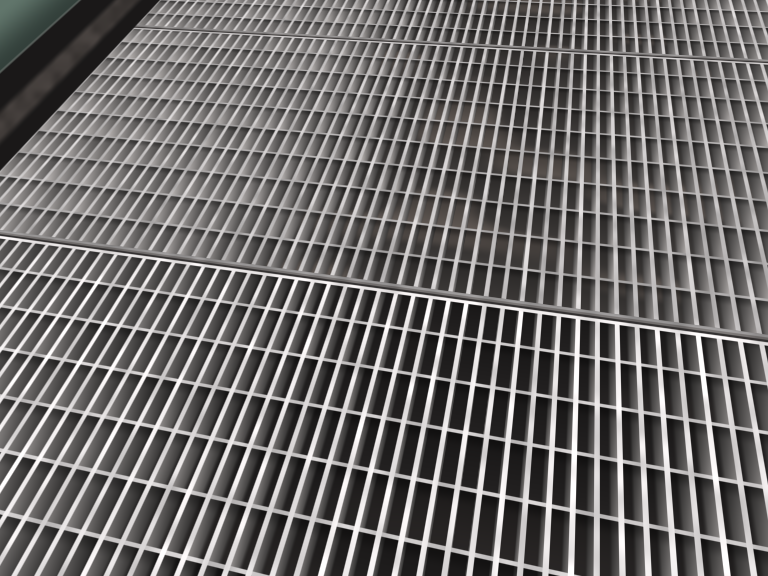
Give the GLSL for this texture, as a Shadertoy shader.

```glsl
// Steel floor grating in perspective: bright bars over dark slots, panel seams, and a dark rail in the corner.

float hash(vec2 p) {
    vec3 q = fract(vec3(p.xyx) * 0.1031);
    q += dot(q, q.yzx + 33.33);
    return fract((q.x + q.y) * q.z);
}

float noise(vec2 p) {
    vec2 i = floor(p), f = fract(p);
    f = f * f * (3.0 - 2.0 * f);
    return mix(mix(hash(i), hash(i + vec2(1, 0)), f.x),
               mix(hash(i + vec2(0, 1)), hash(i + vec2(1, 1)), f.x), f.y);
}

// Smooth coverage of a stripe centred on zero
float stripe(float d, float halfWidth, float soft) {
    return 1.0 - smoothstep(halfWidth - soft, halfWidth + soft, abs(d));
}

// Rail and glass left of the grating, across bar coordinate u
vec3 railColor(float u, vec2 p, float soft) {
    vec3 frame = vec3(0.1, 0.095, 0.095);
    vec3 lip = vec3(0.25, 0.23, 0.22) * (0.85 + 0.3 * noise(p * 60.0));
    vec3 glass = mix(vec3(0.2, 0.25, 0.23), vec3(0.38, 0.46, 0.42),
                     smoothstep(-8.8, -16.5, u));
    vec3 color = mix(frame, lip, stripe(u + 3.5, 1.3, 0.5));
    color = mix(color, glass, 1.0 - smoothstep(-8.7 - soft, -8.7 + soft, u));
    return mix(color, vec3(0.45, 0.48, 0.46), 0.6 * stripe(u + 8.7, 0.15, soft));
}

void mainImage(out vec4 fragColor, in vec2 fragCoord) {
    vec2 p = fragCoord / iResolution.y;

    // Project onto the floor: u counts bars, v counts rows toward the viewer
    float w = 1.7043 + 0.1072 * p.x - p.y;
    float u = 45.0 * (p.x + 0.6584 - 0.9362 * p.y) / w;
    float v = 19.8 * (0.5938 - 0.138 * p.x - p.y) / w;
    float softU = 0.7 * fwidth(u), softV = 0.7 * fwidth(v);

    float barDist = fract(u + 0.5) - 0.5;
    float rowDist = fract(v + 0.5) - 0.5;
    float seamDist = mod(v + 5.0, 10.0) - 5.0;
    float farPanel = smoothstep(0.1, -0.1, v);

    // Sight line sinks into the slot and meets the wall facing the viewer
    float lean = 36.4 - u;
    float side = lean > 0.0 ? fract(u) : 1.0 - fract(u);
    float depth = max(side - 0.11, 0.0) / (abs(lean) * 0.048 + 0.05);
    float barId = lean > 0.0 ? floor(u) : ceil(u);
    float rowPart = fract(v);

    // Slot walls, lighter toward the near end of each cell
    float wallTone = mix(0.36, 0.47, farPanel) * (0.66 + 0.52 * rowPart);
    wallTone *= 0.86 + 0.28 * hash(vec2(barId + 60.0, floor(v) + 40.0));
    wallTone *= 1.15 - 0.55 * min(depth, 1.2);
    wallTone *= 0.9 + 0.2 * noise(p * vec2(5.0, 9.0));

    // Ground seen between the bars, with faint pale patches below
    float patches = smoothstep(0.5, 0.8, noise(vec2(u * 0.155, v * 1.1) + 17.0));
    vec3 ground = mix(vec3(0.115, 0.108, 0.108), vec3(0.2, 0.19, 0.185), farPanel);
    ground += vec3(0.11, 0.095, 0.085) * patches * (0.2 + 0.8 * farPanel);
    ground *= 0.8 + 0.4 * rowPart;
    vec3 color = mix(wallTone * vec3(1.0, 0.975, 0.965), ground,
                     smoothstep(0.75, 1.25, depth));

    // Shade under each cross rod
    color *= 1.0 - 0.3 * smoothstep(0.3, 0.05, rowPart);

    // Cross rods, then the bar tops above them
    float wear = 0.9 + 0.2 * noise(vec2(u * 1.3, v * 3.0) + 80.0);
    vec3 steel = vec3(1.0, 0.985, 0.985) * mix(0.93, 0.79, farPanel) * wear;
    color = mix(color, steel * 0.85, stripe(rowDist, 0.034, softV));
    float barTone = 0.9 + 0.16 * hash(vec2(floor(u + 0.5) + 60.0, 7.0));
    color = mix(color, steel * barTone, stripe(barDist, 0.122, softU));

    // Panel seam: dull far edge, dark gap, bright near edge
    color = mix(color, vec3(0.45, 0.435, 0.43) * wear, stripe(seamDist, 0.12, softV));
    color = mix(color, steel * 0.75, stripe(seamDist + 0.09, 0.032, softV));
    color = mix(color, vec3(0.2, 0.19, 0.19), stripe(seamDist - 0.03, 0.028, softV));
    color = mix(color, steel, stripe(seamDist - 0.1, 0.04, softV));

    color = mix(railColor(u, p, softU), color, smoothstep(-softU, softU, u));
    fragColor = vec4(clamp(color, 0.0, 1.0), 1.0);
}
```
